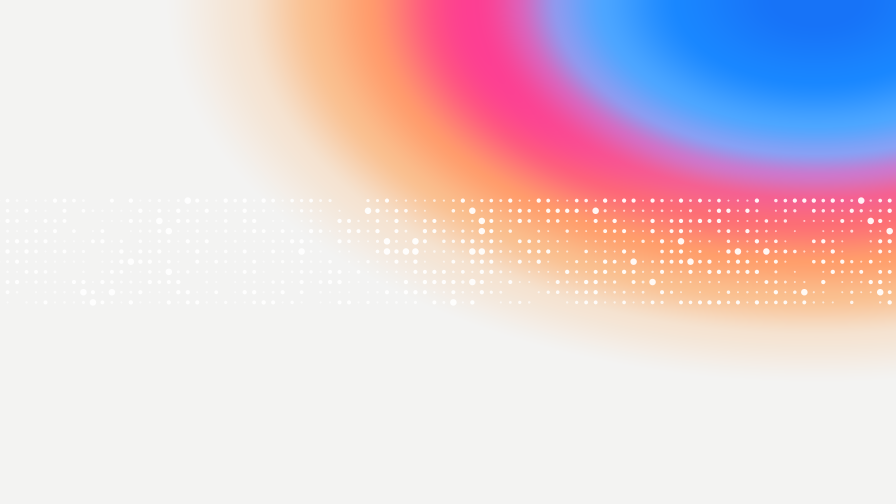
This background is drawn by a Shadertoy shader. Its source:

```glsl
// A soft elliptical glow hangs from the upper right of a pale ground,
// running from blue through pink to orange by way of radial colour stops.
// A band of white dots, sized by hash and noise, crosses the middle.

const vec3 GROUND = vec3(0.953, 0.953, 0.949);
const vec3 VIVID_PINK = vec3(1.0, 0.20, 0.58);

// Lengths are in canvas heights
const vec2 GLOW_CENTER = vec2(1.62, 1.0);
const float GLOW_STRETCH = 1.7;
const float VIVID_RADIUS = 0.405;
const float VIVID_WIDTH = 0.065;
const float VIVID_AMOUNT = 0.75;

const vec2 DOT_PITCH = vec2(0.01882, 0.0202);
const vec2 DOT_ORIGIN = vec2(0.0150, 0.4000);
const float DOT_ROWS = 11.0;
const float DOT_SMALL = 0.0019;
const float DOT_MEDIUM = 0.0042;
const float DOT_LARGE = 0.0064;

// Colour and radius of each ring of the glow
const int STOP_COUNT = 11;
const vec4 STOPS[STOP_COUNT] = vec4[](
    vec4(0.09, 0.45, 0.97, 0.050),
    vec4(0.10, 0.53, 1.00, 0.165),
    vec4(0.30, 0.65, 1.00, 0.250),
    vec4(0.53, 0.63, 0.96, 0.305),
    vec4(0.80, 0.47, 0.80, 0.348),
    vec4(0.96, 0.38, 0.57, 0.395),
    vec4(0.99, 0.43, 0.46, 0.445),
    vec4(1.00, 0.62, 0.42, 0.520),
    vec4(0.98, 0.75, 0.56, 0.590),
    vec4(0.96, 0.89, 0.82, 0.665),
    vec4(GROUND, 0.760)
);

float hash(vec2 p) {
    vec3 q = fract(p.xyx * 0.1031);
    q += dot(q, q.yzx + 33.33);
    return fract((q.x + q.y) * q.z);
}

float valueNoise(vec2 p) {
    vec2 cell = floor(p);
    vec2 f = fract(p);
    f = f * f * (3.0 - 2.0 * f);
    float low = mix(hash(cell), hash(cell + vec2(1, 0)), f.x);
    float high = mix(hash(cell + vec2(0, 1)), hash(cell + vec2(1, 1)), f.x);
    return mix(low, high, f.y);
}

vec3 glow(vec2 p) {
    vec2 offset = (p - GLOW_CENTER) / vec2(GLOW_STRETCH, 1.0);
    float radius = length(offset);

    vec3 color = STOPS[0].rgb;
    for (int i = 1; i < STOP_COUNT; i++) {
        float start = STOPS[i - 1].a;
        float t = clamp((radius - start) / (STOPS[i].a - start), 0.0, 1.0);
        color = mix(color, STOPS[i].rgb, mix(t, smoothstep(0.0, 1.0, t), 0.35));
    }

    // The pink ring is more saturated on its left side
    float leftness = smoothstep(0.3, 1.0, -offset.x / max(radius, 0.001));
    float ring = (radius - VIVID_RADIUS) / VIVID_WIDTH;
    return mix(color, VIVID_PINK, VIVID_AMOUNT * leftness * exp(-ring * ring));
}

// Coverage of the dot band
float dots(vec2 p, float pixel) {
    vec2 grid = (p - DOT_ORIGIN) / DOT_PITCH;
    vec2 cell = floor(grid + 0.5);
    if (cell.y < 0.0 || cell.y >= DOT_ROWS) return 0.0;

    // Noise gathers the dots in clusters; the hash varies each one
    vec2 seed = cell + 17.0;
    float cluster = valueNoise(seed * vec2(0.33, 0.45));
    float size = 0.62 * hash(seed) + 0.38 * cluster;
    float present = step(0.23, size);
    float radius = mix(DOT_SMALL, DOT_MEDIUM, smoothstep(0.30, 0.78, size));
    radius = mix(radius, DOT_LARGE, step(0.82, size));

    float dist = length((grid - cell) * DOT_PITCH);
    float opacity = mix(0.6, 0.92, smoothstep(DOT_SMALL, DOT_MEDIUM, radius));
    return present * opacity * clamp(0.5 + (radius - dist) / pixel, 0.0, 1.0);
}

void mainImage(out vec4 fragColor, in vec2 fragCoord) {
    vec2 p = fragCoord / iResolution.y;
    float pixel = 1.0 / iResolution.y;
    vec3 color = mix(glow(p), vec3(1.0), dots(p, pixel));
    fragColor = vec4(color, 1.0);
}
```
